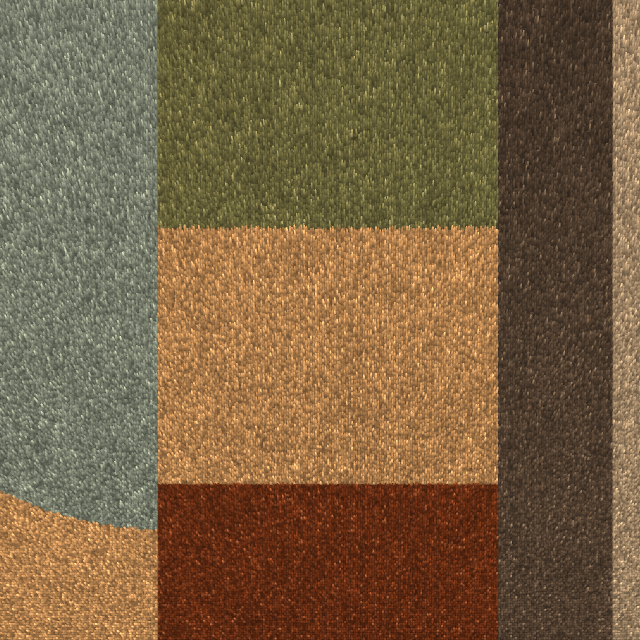
A Shadertoy shader for this texture:

```glsl
// Deep pile carpet in blocks of sage, olive, tan, rust and brown, with leaning fibres.

const float TUFTS = 270.0;  // fibres across the canvas
const int SHELLS = 14;      // height layers searched from tip to root
const int SAMPLES = 2;      // antialiasing samples per axis

// Integer hash giving three values from 0 to 1
vec3 hash3(ivec2 cell) {
    uvec3 v = uvec3(ivec3(cell, cell.x ^ 977)) * 1664525u + 1013904223u;
    v.x += v.y * v.z; v.y += v.z * v.x; v.z += v.x * v.y;
    v ^= v >> 16u;
    v.x += v.y * v.z; v.y += v.z * v.x; v.z += v.x * v.y;
    return vec3(v >> 8u) / 16777216.0;
}

// Smooth value noise
float valueNoise(vec2 p) {
    ivec2 c = ivec2(floor(p));
    vec2 f = fract(p);
    f = f * f * (3.0 - 2.0 * f);
    float low = mix(hash3(c).x, hash3(c + ivec2(1, 0)).x, f.x);
    float high = mix(hash3(c + ivec2(0, 1)).x, hash3(c + ivec2(1, 1)).x, f.x);
    return mix(low, high, f.y);
}

// Dye of the yarn rooted at a point
vec3 blockColor(vec2 p) {
    const vec3 sage = vec3(0.49, 0.51, 0.44);
    const vec3 olive = vec3(0.42, 0.395, 0.23);
    const vec3 tan_ = vec3(0.73, 0.525, 0.32);
    const vec3 rust = vec3(0.42, 0.185, 0.08);
    const vec3 brown = vec3(0.32, 0.25, 0.19);
    const vec3 beige = vec3(0.65, 0.54, 0.41);

    // Left column: sage above a curved tan hem
    if (p.x < 0.25) {
        float reach = 1.0 - clamp(p.x / 0.25, 0.0, 1.0);
        float hem = 0.171 + 0.061 * reach * reach;
        return p.y > hem ? sage : tan_ * 1.04;
    }
    // Middle column: three stacked blocks
    if (p.x < 0.779) {
        if (p.y > 0.636) return olive;
        return p.y > 0.240 ? tan_ : rust;
    }
    // Right border
    return p.x < 0.957 ? brown * (1.1 - 0.22 * p.y) : beige;
}

// Shift of a fibre tip from its root; the pile leans outward and upward
vec2 pileLean(vec2 p) {
    return vec2(0.009 * (p.x - 0.6), 0.0015 + 0.018 * p.y);
}

// Light on a fibre by height, with its own tone and a few pale glints
vec3 shadeFibre(vec3 dye, float height, float tone) {
    float light = mix(0.48, 1.26, height) * mix(0.82, 1.18, tone);
    float glint = pow(tone, 18.0) * height;
    return dye * light + vec3(0.24, 0.22, 0.17) * glint;
}

// Search the pile from the tips down to the first fibre
vec3 carpet(vec2 p) {
    vec2 lean = pileLean(p);
    for (int i = 0; i < SHELLS; i++) {
        float height = 1.0 - float(i) / float(SHELLS);
        vec2 grid = (p - lean * height) * TUFTS;
        vec2 cell = floor(grid);
        vec3 rnd = hash3(ivec2(cell));
        vec2 center = 0.5 + 0.4 * (rnd.xy - 0.5);
        float radius = 0.74 * (1.0 - 0.65 * height);
        float tip = 0.35 + 0.65 * fract(rnd.x * 7.0 + rnd.y * 3.0);
        if (height < tip && length(grid - cell - center) < radius) {
            vec2 root = (cell + 0.5) / TUFTS;
            return shadeFibre(blockColor(root), height, rnd.z);
        }
    }
    return shadeFibre(blockColor(p), 0.0, 0.5);
}

void mainImage(out vec4 fragColor, in vec2 fragCoord) {
    vec3 color = vec3(0.0);
    for (int j = 0; j < SAMPLES; j++) {
        for (int i = 0; i < SAMPLES; i++) {
            vec2 offset = (vec2(i, j) + 0.5) / float(SAMPLES) - 0.5;
            color += carpet((fragCoord + offset) / iResolution.xy);
        }
    }
    color /= float(SAMPLES * SAMPLES);

    // Soft wear across the pile
    vec2 uv = fragCoord / iResolution.xy;
    color *= 0.95 + 0.1 * valueNoise(uv * vec2(34.0, 26.0));
    fragColor = vec4(clamp(color, 0.0, 1.0), 1.0);
}
```
